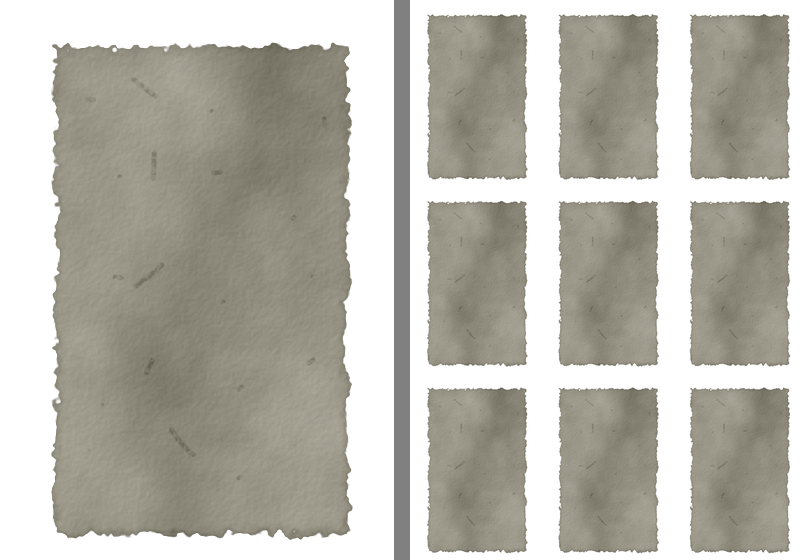
Left, the tile; right, the same tile 3 across and 3 down.
This texture is drawn by a Shadertoy shader. Its source:

```glsl
// A sheet of old grey-green handmade paper with a torn edge on white.
// A noisy box distance cuts the sheet; wrapped noise layers give stains and
// an embossed grain, and a loop scatters dark speckled fibres.

float hash(vec2 p) {
    vec3 q = fract(p.xyx * vec3(0.1031, 0.1030, 0.0973));
    q += dot(q, q.yzx + 33.33);
    return fract((q.x + q.y) * q.z);
}

// Value noise that repeats over the canvas; cells must be whole numbers.
float noise(vec2 uv, vec2 cells) {
    vec2 p = uv * cells, i = floor(p), f = p - i;
    f = f * f * (3.0 - 2.0 * f);
    vec2 a = mod(i, cells), b = mod(i + 1.0, cells);
    return mix(mix(hash(a), hash(vec2(b.x, a.y)), f.x),
               mix(hash(vec2(a.x, b.y)), hash(b), f.x), f.y);
}

float grainHeight(vec2 uv) {
    return 0.45 * noise(uv, vec2(45, 64)) + 0.6 * noise(uv, vec2(90, 128))
         + 0.4 * noise(uv, vec2(170, 242));
}

// Signed distance to the torn sheet, negative inside.
float sheetDistance(vec2 uv, vec2 aspect) {
    vec2 q = (abs(uv - vec2(0.511, 0.481)) - vec2(0.371, 0.435)) * aspect;
    float d = length(max(q, 0.0)) + min(max(q.x, q.y), 0.0);
    d += 0.009 * (noise(uv, vec2(20, 28)) - 0.5)
       + 0.012 * (noise(uv, vec2(52, 74)) - 0.5)
       + 0.006 * (noise(uv, vec2(110, 156)) - 0.5);
    float pinhole = 0.004 - length((uv - vec2(0.291, 0.911)) * aspect);
    return max(d, pinhole);
}

// Soft clouds around a darker band that wanders up the sheet.
float stain(vec2 uv) {
    float clouds = 0.09 * (noise(uv, vec2(4, 6)) - 0.5)
                 + 0.055 * (noise(uv, vec2(9, 13)) - 0.5)
                 + 0.03 * (noise(uv, vec2(20, 28)) - 0.5);
    float x = (uv.x - mix(0.40, 0.68, smoothstep(0.25, 0.87, uv.y))) / 0.15;
    float band = exp(-x * x) * smoothstep(0.02, 0.4, uv.y);
    return clouds + 0.025 - 0.085 * band;
}

float fibres(vec2 uv, vec2 aspect) {
    float mask = 0.0;
    for (int i = 0; i < 20; i++) {
        float id = float(i);
        vec2 jitter = vec2(hash(vec2(id, 3.0)), hash(vec2(id, 17.0)));
        vec2 cell = vec2(i % 4, i / 4) + 0.15 + 0.7 * jitter;
        vec2 v = (uv - vec2(0.16, 0.07) - cell * vec2(0.175, 0.165)) * aspect;
        float angle = 3.14 * hash(vec2(id, 29.0)), size = hash(vec2(id, 41.0));
        v = mat2(cos(angle), -sin(angle), sin(angle), cos(angle)) * v;
        v.y += 8.0 * (hash(vec2(id, 53.0)) - 0.5) * v.x * v.x;
        bool isLong = i % 4 == 1;
        float halfLength = isLong ? mix(0.012, 0.034, size) : 0.007 * size * size;
        float d = length(vec2(max(abs(v.x) - halfLength, 0.0), v.y));
        float width = isLong ? 0.0065 : mix(0.004, 0.006, size);
        mask = max(mask, 1.0 - smoothstep(0.35 * width, width, d));
    }
    float speckle = smoothstep(0.2, 0.75, noise(uv, vec2(190, 270)));
    return mask * mix(0.35, 1.0, speckle);
}

void mainImage(out vec4 fragColor, in vec2 fragCoord) {
    vec2 uv = fragCoord / iResolution.xy;
    vec2 aspect = vec2(iResolution.x / iResolution.y, 1.0);
    float pixel = 1.0 / iResolution.y;
    float d = sheetDistance(uv, aspect);

    // Grain lit from the upper left.
    vec2 towardLight = vec2(-0.002, 0.002) / aspect;
    float relief = grainHeight(uv) - grainHeight(uv + towardLight);

    // Dark worn rim, heavier toward the bottom.
    float rim = exp(min(d, 0.0) / 0.005) * mix(0.15, 0.07, uv.y);

    float tone = stain(uv) + 0.075 * relief - rim - 0.11 * fibres(uv, aspect);
    vec3 paper = vec3(0.575, 0.563, 0.508) + tone * vec3(1.0, 0.99, 1.0);

    float cover = 1.0 - smoothstep(-pixel, pixel, d);
    fragColor = vec4(mix(vec3(1.0), paper, cover), 1.0);
}
```
